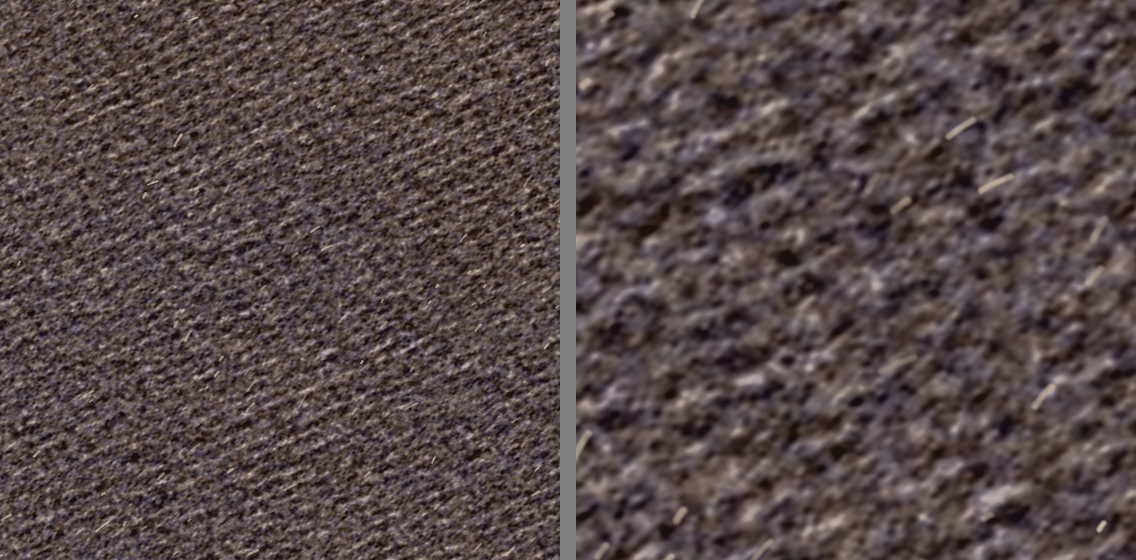
Left: the whole. Right: its middle third, enlarged.
Give the GLSL for this texture, as a three.js fragment shader.

```glsl
// Ploughed soil: about 38 slanting furrows down the left edge, broken by clods.
// A gently bent periodic furrow profile is roughened with fine stretched noise,
// then tinted by speck and scattered with short pale pieces of straw.

varying vec2 vUv;

const float FURROW_ANGLE = 0.42;
const float FURROWS = 41.5;      // per canvas unit, across the furrows
const float STRAW_CELLS = 21.0;
const float TAU = 6.28318;

const vec3 SOIL = vec3(0.332, 0.281, 0.277);
const vec3 OCHRE = vec3(0.035, 0.012, -0.040);
const vec3 VIOLET = vec3(-0.008, -0.014, 0.030);
const vec3 STRAW = vec3(0.82, 0.75, 0.66);

float hash(vec2 p) {
  return fract(sin(dot(p, vec2(127.1, 311.7))) * 43758.5453);
}

float noise(vec2 p) {
  vec2 i = floor(p);
  vec2 f = fract(p);
  f = f * f * (3.0 - 2.0 * f);
  float low = mix(hash(i), hash(i + vec2(1.0, 0.0)), f.x);
  float high = mix(hash(i + vec2(0.0, 1.0)), hash(i + vec2(1.0)), f.x);
  return mix(low, high, f.y);
}

// Noise centred on zero
float signedNoise(vec2 p) {
  return noise(p) - 0.5;
}

// Coordinates along and across a direction
vec2 turn(vec2 p, float angle) {
  float c = cos(angle);
  float s = sin(angle);
  return vec2(c * p.x + s * p.y, c * p.y - s * p.x);
}

// Rounded ridges with narrower dark grooves; q runs along and across them
float furrowProfile(vec2 q) {
  float bend = 0.010 * signedNoise(q * vec2(2.5, 4.0) + 8.0);
  float waver = 0.008 * signedNoise(q * vec2(26.0, 42.0) + 21.0);
  float phase = TAU * FURROWS * (q.y + bend + waver);
  float strength = mix(0.55, 1.25, noise(q * vec2(6.0, 12.0) + 40.0));
  float broken = mix(0.6, 1.3, noise(q * vec2(38.0, 45.0) + 71.0));
  return strength * broken * (sin(phase) - 0.28 * cos(2.0 * phase));
}

// Clods and grit, stretched along the furrows
float clods(vec2 uv) {
  float coarse = signedNoise(turn(uv, 0.48) * vec2(60.0, 115.0) + 3.0);
  float middle = signedNoise(turn(uv, 0.36) * vec2(95.0, 165.0) + 17.0);
  float fine = signedNoise(turn(uv, 0.72) * vec2(140.0, 235.0) + 51.0);
  float grit = signedNoise(turn(uv, 0.20) * vec2(210.0, 270.0) + 29.0);
  return 0.08 * coarse + 0.19 * middle + 0.25 * fine + 0.16 * grit;
}

// Colour shifts: faint warm areas plus small ochre and violet specks
vec3 soilTint(vec2 uv) {
  float area = signedNoise(uv * 3.5 + 12.0) + 0.5 * (uv.y - 0.5);
  float warm = signedNoise(uv * vec2(85.0, 110.0) + 31.0);
  float cool = signedNoise(uv * vec2(70.0, 95.0) + 77.0);
  return OCHRE * (0.35 * area + 1.1 * warm) + VIOLET * (1.3 * cool - 0.2 * area);
}

// Coverage of a soft, slightly bent line through the centre
float sliver(vec2 p, float angle, float halfLength, float width) {
  vec2 q = turn(p, angle);
  q.y += 0.04 * q.x * q.x / halfLength;
  float d = length(vec2(max(abs(q.x) - halfLength, 0.0), q.y));
  return 1.0 - smoothstep(0.25 * width, 1.6 * width, d);
}

// One possible straw in each cell, gathered into loose drifts
float strawCover(vec2 uv) {
  vec2 home = floor(uv * STRAW_CELLS);
  float cover = 0.0;
  for (int y = -1; y <= 1; y++) {
    for (int x = -1; x <= 1; x++) {
      vec2 cell = home + vec2(float(x), float(y));
      vec2 jitter = vec2(hash(cell + 5.3), hash(cell + 9.7));
      vec2 centre = (cell + jitter) / STRAW_CELLS;
      float drift = smoothstep(0.25, 0.8, noise(centre * 6.0 + 63.0));
      float present = step(hash(cell + 2.1), 0.15 + 0.55 * drift);
      float angle = mix(0.35, 1.15, hash(cell + 14.9));
      float size = hash(cell + 33.7);
      float halfLength = mix(0.002, 0.015, size * size);
      float width = mix(0.0015, 0.0025, hash(cell + 41.3));
      float shine = mix(0.35, 1.0, hash(cell + 57.1));
      cover = max(cover, present * shine * sliver(uv - centre, angle, halfLength, width));
    }
  }
  return cover;
}

void main() {
  vec2 q = turn(vUv, FURROW_ANGLE);
  float broad = 0.025 * signedNoise(vUv * 6.0 + 90.0);
  float relief = 0.075 * furrowProfile(q) + 1.15 * clods(vUv) + broad;
  vec3 colour = max(SOIL + relief, vec3(0.09, 0.06, 0.06)) + soilTint(vUv);

  // Pale crumbs on the highest grains
  float crumb = smoothstep(0.13, 0.28, relief);
  colour += crumb * vec3(0.07, 0.065, 0.05);

  float worn = 0.6 + 0.4 * noise(vUv * 150.0);
  colour = mix(colour, STRAW, strawCover(vUv) * worn);
  gl_FragColor = vec4(clamp(colour, 0.0, 1.0), 1.0);
}
```
